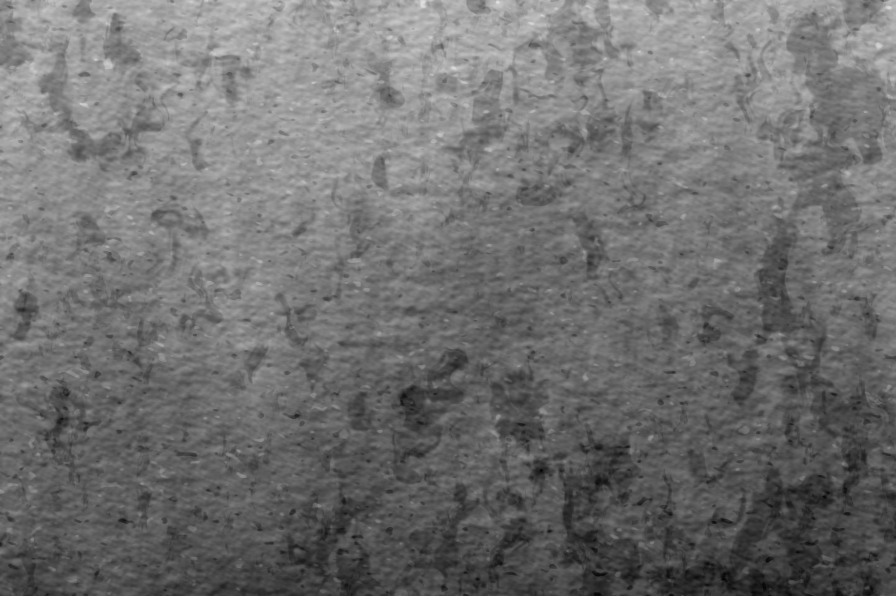
Reproduce this texture procedurally as a Shadertoy shader.

```glsl
float hash(vec2 cell) {
    return fract(sin(dot(cell, vec2(127.1, 311.7))) * 43758.5453);
}

float valueNoise(vec2 p) {
    vec2 cell = floor(p), f = fract(p);
    f = f * f * (3.0 - 2.0 * f);
    float low = mix(hash(cell), hash(cell + vec2(1.0, 0.0)), f.x);
    float high = mix(hash(cell + vec2(0.0, 1.0)), hash(cell + vec2(1.0, 1.0)), f.x);
    return mix(low, high, f.y);
}

// Layered noise in 0..1; each octave is rotated to hide the lattice
float fbm(vec2 p, int octaves, float gain) {
    float sum = 0.0, total = 0.0, weight = 1.0;
    for (int i = 0; i < octaves; i++) {
        sum += weight * valueNoise(p);
        total += weight;
        weight *= gain;
        p = mat2(1.6, 1.2, -1.2, 1.6) * p + 17.3;
    }
    return sum / total;
}

// Plaster surface with grains wider than tall
float surfaceHeight(vec2 p, vec2 scale) {
    return fbm(p * scale, 3, 0.65);
}

// Light from above turns slopes into bright and dark edges
float emboss(vec2 p, vec2 scale, vec2 lightStep) {
    return surfaceHeight(p, scale) - surfaceHeight(p + lightStep, scale);
}

// Broad light falling from the top left, with a dark field right of centre
float wallLight(vec2 uv) {
    float light = mix(0.34, 0.70, uv.y) - 0.05 * uv.x;
    vec2 field = (uv - vec2(0.70, 0.60)) / vec2(0.27, 0.30);
    light -= 0.10 * exp(-dot(field, field));
    light -= 0.05 * (1.0 - smoothstep(0.0, 0.12, uv.y));
    return light;
}

// Ragged stains, gathered into groups and slightly drawn out downwards
float stains(vec2 p, vec2 scale, float threshold) {
    vec2 warp = vec2(valueNoise(p * 30.0), valueNoise(p * 30.0 + 40.0)) - 0.5;
    float grain = fbm(p * scale + warp * 0.7, 4, 0.6);
    float group = fbm(p * 3.5 + 8.0, 3, 0.5);
    return smoothstep(threshold, threshold + 0.14, grain + 0.45 * (group - 0.5));
}

void mainImage(out vec4 fragColor, in vec2 fragCoord) {
    vec2 uv = fragCoord / iResolution.xy;
    vec2 p = fragCoord / iResolution.y;
    float light = wallLight(uv);

    // Cloudy wear and faint vertical streaks
    float shade = light;
    shade += 0.20 * (fbm(p * vec2(5.0, 4.0) + 3.0, 5, 0.6) - 0.5);
    shade += 0.09 * (fbm(p * vec2(34.0, 9.0) + 60.0, 3, 0.6) - 0.5);

    // Stains are denser toward the right
    float threshold = mix(0.62, 0.54, smoothstep(0.2, 0.9, uv.x));
    shade -= 0.13 * stains(p, vec2(20.0, 13.0), threshold) * (0.45 + light);
    shade -= 0.08 * stains(p + 5.0, vec2(42.0, 30.0), threshold + 0.03);

    // Fine grain and larger dents
    float grain = emboss(p, vec2(42.0, 74.0), vec2(-0.003, 0.006));
    float dents = emboss(p + 9.0, vec2(20.0, 34.0), vec2(-0.006, 0.010));
    float rough = smoothstep(0.40, 0.65, fbm(p * 7.0 + 21.0, 3, 0.5));
    shade += 0.20 * grain + mix(0.07, 0.22, rough) * dents;

    // Sparse pits and pale chips
    float speck = fbm(p * vec2(55.0, 80.0) + 90.0, 2, 0.5);
    shade -= 0.13 * smoothstep(0.74, 0.88, speck);
    shade += 0.12 * smoothstep(0.24, 0.10, speck);
    shade += 0.07 * (valueNoise(p * vec2(120.0, 165.0)) - 0.5);

    fragColor = vec4(vec3(clamp(shade, 0.0, 1.0)), 1.0);
}
```
